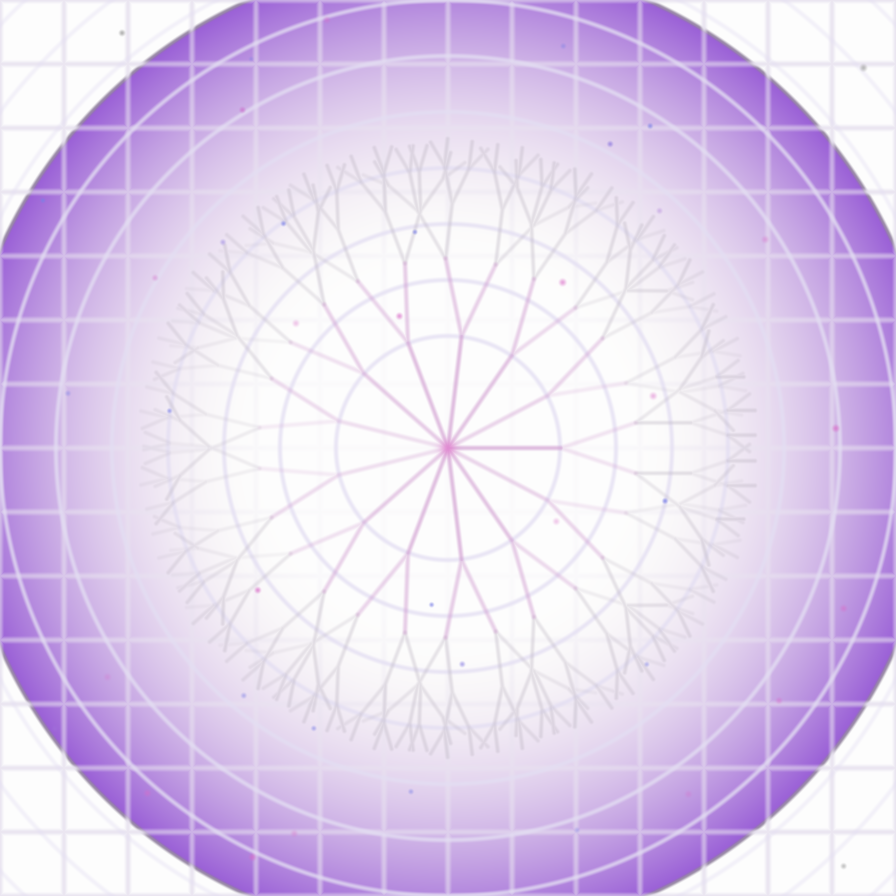
Reproduce this background procedurally as a Shadertoy shader.

```glsl
#define DISC_RADIUS 0.547
#define FADE_START 0.2
#define GRID_CELLS 14.0
#define RING_GAP 0.0625
#define SPOKES 13.0
#define SPOKE_LENGTH 0.126
#define BRANCH_SHRINK 0.7
#define BRANCH_TURN 0.325
#define BRANCH_LEVELS 5
#define SPECK_CELLS 10.0
#define SPECK_SHARE 0.42

const float TAU = 6.2831853;
const vec3 WHITE = vec3(0.992);
const vec3 PURPLE = vec3(0.60, 0.37, 0.84);
const vec3 RIM_GRAY = vec3(0.56, 0.51, 0.60);
const vec3 GRID_TINT = vec3(0.91, 0.89, 0.94);
const vec3 RING_TINT = vec3(0.89, 0.87, 0.95);
const vec3 MAUVE = vec3(0.80, 0.58, 0.80);
const vec3 TWIG_GRAY = vec3(0.74, 0.71, 0.76);
const vec3 PINK = vec3(0.88, 0.50, 0.81);

vec2 hash2(vec2 cell) {
    vec3 q = fract(cell.xyx * vec3(0.1031, 0.1030, 0.0973));
    q += dot(q, q.yzx + 33.33);
    return fract((q.xx + q.yz) * q.zy);
}

// Soft stroke: full at its axis, gone at the given reach
float stroke(float dist, float reach) {
    return 1.0 - smoothstep(0.0, reach, dist);
}

float segmentDistance(vec2 p, vec2 a, vec2 along) {
    vec2 q = p - a;
    return length(q - along * clamp(dot(q, along) / dot(along, along), 0.0, 1.0));
}

// Forked spokes: x = inner mauve ink, y = outer gray ink
vec2 branchInk(vec2 p) {
    vec2 ink = vec2(0.0);
    float sector = TAU / SPOKES;
    float nearest = round(atan(p.y, p.x) / sector);
    for (int side = -1; side <= 1; side++) {
        for (int leaf = 0; leaf < (1 << (BRANCH_LEVELS - 1)); leaf++) {
            float angle = (nearest + float(side)) * sector;
            float len = SPOKE_LENGTH;
            vec2 joint = vec2(0.0);
            for (int level = 0; level < BRANCH_LEVELS; level++) {
                int below = BRANCH_LEVELS - 1 - level;
                if (level > 0) {
                    angle += BRANCH_TURN * (((leaf >> below) & 1) == 0 ? 1.0 : -1.0);
                }
                vec2 along = len * vec2(cos(angle), sin(angle));
                // Each shared segment is drawn by its first leaf only
                if ((leaf & ((1 << below) - 1)) == 0) {
                    float slope = abs(sin(angle));
                    float weight = 0.3 + 0.7 * max(slope, 1.0 - smoothstep(0.0, 0.03, slope));
                    float dist = segmentDistance(p, joint, along);
                    if (level < 2) {
                        ink.x = max(ink.x, weight * stroke(dist, 0.0045) * (level == 0 ? 0.8 : 0.6));
                    } else {
                        ink.y = max(ink.y, weight * stroke(dist, 0.004));
                    }
                }
                joint += along;
                len *= BRANCH_SHRINK;
            }
        }
    }
    return ink;
}

// Scattered specks, one candidate per cell: rgb = tint, a = coverage
vec4 specks(vec2 p) {
    vec2 cell = floor(p * SPECK_CELLS);
    vec2 place = hash2(cell + 17.0);
    vec2 trait = hash2(cell + 71.0);
    float dist = length(fract(p * SPECK_CELLS) - mix(vec2(0.1), vec2(0.9), place)) / SPECK_CELLS;
    float shown = step(trait.x, SPECK_SHARE) * mix(0.25, 0.75, fract(trait.x * 37.0));
    vec3 tint = mix(vec3(0.48, 0.50, 0.90), vec3(0.85, 0.42, 0.78), smoothstep(0.3, 0.6, trait.y));
    return vec4(tint, shown * stroke(dist, mix(0.004, 0.006, trait.y)));
}

void mainImage(out vec4 fragColor, in vec2 fragCoord) {
    float size = min(iResolution.x, iResolution.y);
    vec2 p = (fragCoord - 0.5 * iResolution.xy) / size;
    float r = length(p);
    float pixel = 1.0 / size;
    float outside = smoothstep(-pixel - 0.001, pixel + 0.001, r - DISC_RADIUS);

    // Disc shaded from a white core to a purple rim
    float fade = clamp((r - FADE_START) / (DISC_RADIUS - FADE_START), 0.0, 1.0);
    vec3 color = mix(WHITE, PURPLE, pow(vec3(fade), vec3(2.0, 2.0, 1.4)));
    color = mix(color, WHITE, outside);
    color = mix(color, RIM_GRAY, 0.8 * stroke(abs(r - DISC_RADIUS), 0.004));

    // Square grid, faint over the core
    vec2 gridDist = abs(fract(p * GRID_CELLS + 0.5) - 0.5) / GRID_CELLS;
    float grid = stroke(min(gridDist.x, gridDist.y), 0.0055);
    color = mix(color, GRID_TINT, grid * mix(mix(0.12, 0.55, smoothstep(0.15, 0.4, r)), 0.9, outside));

    // Concentric rings
    float ringIndex = round(r / RING_GAP);
    float ring = stroke(abs(r - ringIndex * RING_GAP), 0.0045) * step(1.5, ringIndex);
    float ringAlpha = mix(0.75, 0.4, outside);
    color = mix(color, RING_TINT, ring * ringAlpha);

    // Branches and the glowing hub
    if (r < 0.37) {
        vec2 ink = branchInk(p);
        color = mix(color, TWIG_GRAY, 0.38 * ink.y);
        color = mix(color, MAUVE, 0.75 * ink.x);
    }
    color = mix(color, PINK, 0.8 * exp(-r * r / 0.00007));

    // Specks turn gray beyond the disc
    vec4 speck = specks(p);
    color = mix(color, mix(speck.rgb, vec3(0.5), outside), speck.a * smoothstep(0.06, 0.12, r));

    fragColor = vec4(color, 1.0);
}
```
